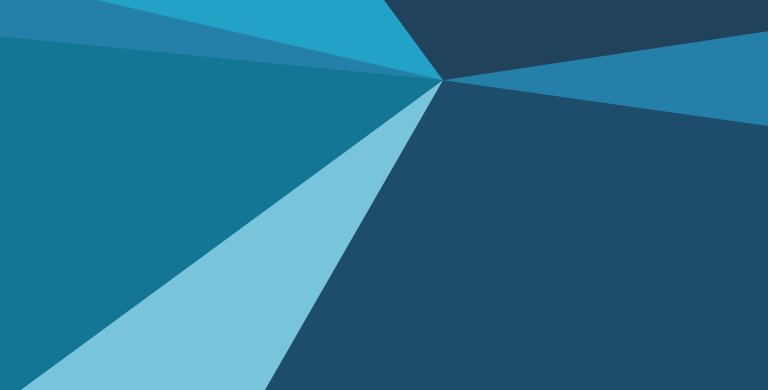
Write a Shadertoy shader that draws this background.

```glsl
const float TAU = 6.2831853;
const float SEAM = 1.0;                     // angle wrap, hidden inside the navy sector
const vec2 APEX = vec2(0.5768, 0.7945);     // where all rays meet

const vec3 NAVY  = vec3(0.118, 0.302, 0.420);
const vec3 STEEL = vec3(0.141, 0.502, 0.659);
const vec3 SLATE = vec3(0.130, 0.259, 0.357);
const vec3 CYAN  = vec3(0.135, 0.635, 0.780);
const vec3 TEAL  = vec3(0.078, 0.463, 0.584);
const vec3 PALE  = vec3(0.470, 0.768, 0.855);

// Canvas-edge points hit by the rays, counterclockwise from the seam
const int RAYS = 7;
const vec2 RAY_END[RAYS] = vec2[RAYS](
    vec2(1.0, 0.677), vec2(1.0, 0.920), vec2(0.500, 1.0), vec2(0.126, 1.0),
    vec2(0.0, 0.907), vec2(0.027, 0.0), vec2(0.345, 0.0));

// Colour of the sector that starts at each ray
const vec3 SECTOR[RAYS] = vec3[RAYS](STEEL, SLATE, CYAN, STEEL, TEAL, PALE, NAVY);

float sweepAngle(vec2 v) {
    return mod(atan(v.y, v.x) + SEAM, TAU);
}

void mainImage(out vec4 fragColor, in vec2 fragCoord) {
    vec2 aspect = vec2(iResolution.x / iResolution.y, 1.0);
    vec2 p = (fragCoord / iResolution.xy - APEX) * aspect;
    float radius = length(p);
    float angle = sweepAngle(p);
    float halfPixel = 0.6 / iResolution.y;

    // Sweep around the apex, switching colour at each ray
    vec3 color = NAVY;
    for (int i = 0; i < RAYS; i++) {
        float rayAngle = sweepAngle((RAY_END[i] - APEX) * aspect);
        float arc = radius * (angle - rayAngle);
        color = mix(color, SECTOR[i], smoothstep(-halfPixel, halfPixel, arc));
    }
    fragColor = vec4(color, 1.0);
}
```
